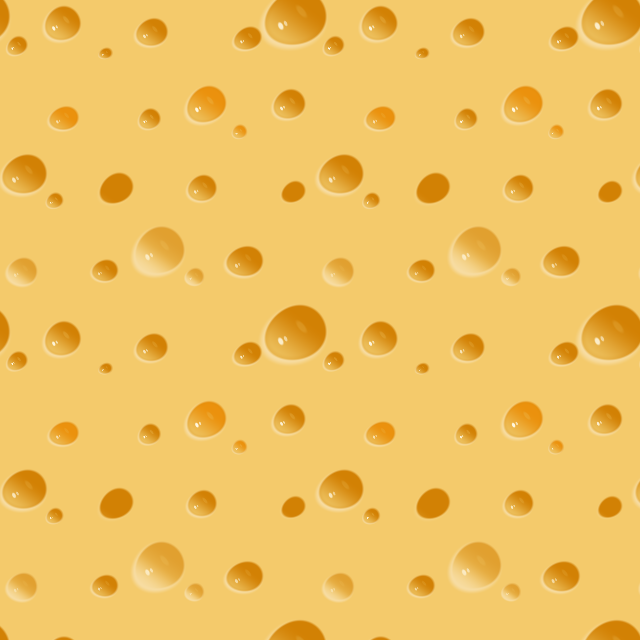
Write a three.js fragment shader that draws this texture.

```glsl
// Seamless cheese surface: a tile of shaded oval holes repeated about twice each way.
// Holes follow a wrapped low-discrepancy sequence, shrinking from the first to the last;
// each has a pale lower-left lip, a diagonal shade, a faint sheen and a small glint.

#define REPEATS vec2(2.021, 2.030)
#define HOLES 21
#define ANCHOR vec2(0.932, 0.972)
#define STEP vec2(0.56984, 0.24512)
#define JITTER 0.036
#define SOFT 0.0045
#define CHEESE vec3(0.957, 0.792, 0.420)
#define DEEP vec3(0.825, 0.505, 0.015)
#define LIT vec3(0.930, 0.755, 0.365)
#define ORANGE vec3(0.920, 0.570, 0.050)
#define LIP vec3(0.970, 0.875, 0.670)
#define GLINT vec3(1.000, 0.975, 0.890)

varying vec2 vUv;

vec2 hash2(float n) {
  return fract(sin(n * vec2(127.1, 311.7) + 1.3) * 437.585);
}

vec2 rotate(vec2 p, float a) {
  float c = cos(a), s = sin(a);
  return vec2(c * p.x + s * p.y, c * p.y - s * p.x);
}

// Radius of a slightly egg-shaped oval: 1 on its rim
float oval(vec2 p, float tilt, float aspect) {
  vec2 q = rotate(p, tilt) * vec2(inversesqrt(aspect), sqrt(aspect));
  q.y *= 1.0 - 0.10 * q.x;
  return length(q);
}

// Soft elliptical spot
float spot(vec2 p, vec2 centre, vec2 size, float tilt) {
  return 1.0 - smoothstep(0.45, 1.0, length(rotate(p - centre, tilt) / size));
}

// Size by rank: a few large holes, many medium, then small ones
float holeRadius(float i) {
  float t = i / float(HOLES - 1);
  return 0.050 - 0.032 * t * t + 0.041 * exp(-0.5 * i);
}

vec3 drawHole(vec3 col, vec2 d, float i) {
  float r = holeRadius(i);
  vec2 h = hash2(i + 31.0);
  vec2 u = d / r;
  float aspect = 1.08 + 0.24 * h.x;
  float tilt = 0.12 + 0.5 * h.y;

  // Every eighth hole is faded, orange or evenly deep
  float kind = mod(i, 8.0);
  float faded = 1.0 - step(0.5, abs(kind - 1.0));
  float orange = 1.0 - step(0.5, abs(kind - 3.0));
  float even = 1.0 - step(0.5, abs(kind - 6.0));

  // Pale lip outside the lower-left rim
  float lip = oval(u + vec2(0.09, 0.10), tilt, aspect);
  col = mix(col, LIP, 0.85 * (1.0 - 0.7 * even) * (1.0 - smoothstep(0.92, 1.18, lip)));

  // Hollow, darkening toward the upper right
  float rim = oval(u, tilt, aspect);
  float side = dot(u, vec2(0.6, 0.8));
  float shade = smoothstep(-1.15, 0.65, side + 0.4 * (h.x - 0.4) + 1.1 * even);
  vec3 hollow = mix(LIT, mix(DEEP, ORANGE, orange), shade);
  hollow = mix(hollow, CHEESE, 0.42 * faded);
  hollow = mix(hollow, DEEP, 0.18 * smoothstep(0.8, 1.0, rim) * (1.0 - faded));

  // Faint sheen on the far wall and a split glint on the near one
  float gloss = (0.55 + 0.45 * h.y) * (1.0 - even);
  hollow = mix(hollow, LIT, 0.30 * gloss * spot(u, vec2(0.22, 0.24), vec2(0.14, 0.34), 0.7));
  float glint = spot(u, vec2(-0.50, -0.27), vec2(0.11, 0.18), 0.45);
  glint = max(glint, 0.7 * spot(u, vec2(-0.33, -0.18), vec2(0.07, 0.13), 0.45));
  hollow = mix(hollow, GLINT, gloss * glint);

  // Faded holes dissolve at their lit side
  float soft = SOFT / r;
  float cover = 1.0 - smoothstep(1.0 - soft, 1.0 + soft, rim);
  cover *= mix(1.0, smoothstep(-1.2, 0.1, side), faded);
  return mix(col, hollow, cover);
}

void main() {
  vec2 p = vUv * REPEATS;
  vec3 col = CHEESE;
  for (int k = 0; k < HOLES; k++) {
    float i = float(k);
    vec2 centre = ANCHOR + i * STEP;
    centre += JITTER * (hash2(i) - 0.5) * min(i, 1.0);
    vec2 d = fract(p - centre + 0.5) - 0.5;
    col = drawHole(col, d, i);
  }
  gl_FragColor = vec4(col, 1.0);
}
```
